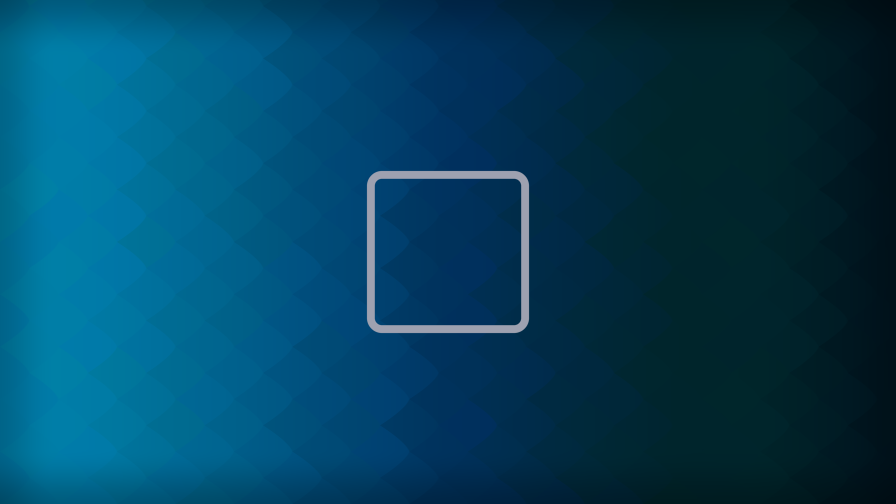
Write a Shadertoy shader that draws this background.

```glsl
const vec2 SCALE = vec2(0.058, 0.104); // column pitch and scale height

float hash(vec2 p) {
    return fract(sin(dot(p, vec2(127.1, 311.7))) * 43758.5453);
}

// Horizontal sweep from bright cyan to near black
vec3 oceanGradient(float u) {
    vec3 c = mix(vec3(0.0, 0.48, 0.64), vec3(0.0, 0.49, 0.66), smoothstep(0.0, 0.08, u));
    c = mix(c, vec3(0.0, 0.40, 0.56), smoothstep(0.08, 0.26, u));
    c = mix(c, vec3(0.0, 0.28, 0.46), smoothstep(0.22, 0.41, u));
    c = mix(c, vec3(0.0, 0.19, 0.36), smoothstep(0.38, 0.53, u));
    c = mix(c, vec3(0.0, 0.16, 0.25), smoothstep(0.52, 0.66, u));
    c = mix(c, vec3(0.0, 0.145, 0.17), smoothstep(0.63, 0.77, u));
    return mix(c, vec3(0.0, 0.08, 0.12), smoothstep(0.85, 1.0, u));
}

// Colour of the scale in one column at height y
vec3 scaleColor(float column, float y, float u, float aspect) {
    float row = floor(y / SCALE.y + 0.5 * mod(column, 2.0));
    float tint = hash(vec2(column, row)) - 0.5;
    float center = (column + 0.5) * SCALE.x / aspect;
    vec3 c = oceanGradient(clamp(mix(u, center, 0.6) + 0.03 * tint, 0.0, 1.0));
    return c * (1.0 + vec3(0.0, 0.05, -0.03) * tint);
}

// Right-pointing scalloped edge of a column
float scaleEdge(float column, float y) {
    float t = 2.0 * fract(y / SCALE.y + 0.5 * mod(column, 2.0)) - 1.0;
    return SCALE.x * (column + 1.0 - pow(abs(t), 1.4));
}

float roundedBox(vec2 p, float halfSize, float radius) {
    vec2 q = abs(p) - halfSize + radius;
    return length(max(q, 0.0)) + min(max(q.x, q.y), 0.0) - radius;
}

void mainImage(out vec4 fragColor, in vec2 fragCoord) {
    vec2 uv = fragCoord / iResolution.xy;
    float aspect = iResolution.x / iResolution.y;
    float pixel = 1.0 / iResolution.y;
    vec2 p = vec2(uv.x * aspect, uv.y);

    // Overlapping scales, the left ones on top
    float first = floor(p.x / SCALE.x);
    vec3 color = scaleColor(first + 2.0, p.y, uv.x, aspect);
    for (float k = 1.0; k >= -1.0; k--) {
        float column = first + k;
        float cover = smoothstep(-pixel, pixel, scaleEdge(column, p.y) - p.x);
        color = mix(color, scaleColor(column, p.y, uv.x, aspect), cover);
    }

    // Darkened borders
    vec2 border = min(uv, 1.0 - uv);
    color *= mix(0.72, 1.0, smoothstep(-0.02, 0.11, border.y));
    color *= mix(0.82, 1.0, smoothstep(-0.01, 0.06, border.x));

    // Rounded square outline
    vec2 centered = p - vec2(0.5 * aspect, 0.5);
    float outline = abs(roundedBox(centered, 0.153, 0.022)) - 0.0078;
    color = mix(color, vec3(0.62, 0.63, 0.69), smoothstep(0.7 * pixel, -0.7 * pixel, outline));

    fragColor = vec4(color, 1.0);
}
```
